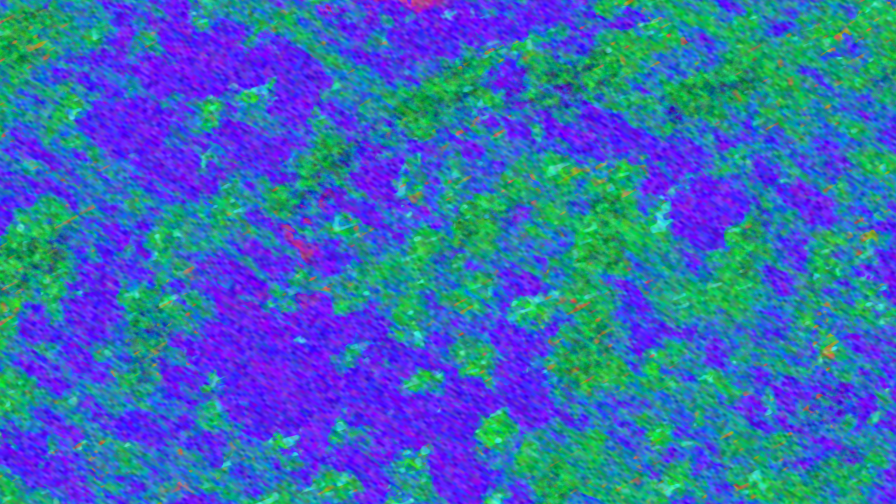
Write a WebGL 2 fragment shader that draws this texture map.

```glsl
#version 300 es
precision highp float;
// Irregular relief map: violet valleys streaked down to the right, crossed by
// ragged green ridges and small bright clumps. A sum of stretched noise and
// scattered lopsided ellipses is equalised to 0..1 and coloured by a ramp.

#define FLOW_ANGLE -0.56
#define RIDGE_ANGLE 0.80
#define RIDGE_CELLS 3.5
#define CLUMP_CELLS 7.5
#define CRUMB_CELLS 14.0
#define RAGGEDNESS 0.028
#define STREAK_GAIN 0.50
#define CRUMBLE_GAIN 0.55
#define GRAIN_GAIN 0.15
#define LEVEL 0.50
#define CONTRAST 3.3
#define SPECK_GAIN 0.75

uniform vec2 u_resolution;
out vec4 fragColor;

const vec3 RAMP[6] = vec3[6](
  vec3(0.38, 0.13, 0.95), vec3(0.23, 0.34, 0.87), vec3(0.14, 0.47, 0.78),
  vec3(0.14, 0.56, 0.64), vec3(0.10, 0.62, 0.48), vec3(0.12, 0.70, 0.33));
const float STOPS[6] = float[6](0.19, 0.335, 0.49, 0.65, 0.81, 0.97);
const vec3 CORAL = vec3(0.90, 0.30, 0.32);
const vec3 AMBER = vec3(0.66, 0.62, 0.16);
const vec3 PALE_CYAN = vec3(0.30, 0.90, 0.86);
const vec3 LIME = vec3(0.14, 0.88, 0.20);

float hash(vec2 p) {
  vec3 q = fract(p.xyx * 0.1031);
  q += dot(q, q.yzx + 33.33);
  return fract((q.x + q.y) * q.z);
}

// Value noise in -1..1
float noise(vec2 p) {
  vec2 i = floor(p), f = fract(p);
  f = f * f * (3.0 - 2.0 * f);
  float low = mix(hash(i), hash(i + vec2(1, 0)), f.x);
  float high = mix(hash(i + vec2(0, 1)), hash(i + vec2(1, 1)), f.x);
  return 2.0 * mix(low, high, f.y) - 1.0;
}

// Coordinates along and across a direction
vec2 axes(vec2 p, float angle) {
  float c = cos(angle), s = sin(angle);
  return vec2(c * p.x + s * p.y, c * p.y - s * p.x);
}

float fbm(vec2 p) {
  float sum = 0.0, gain = 0.6;
  for (int i = 0; i < 4; i++) {
    sum += gain * noise(p);
    p = axes(p, 0.9) * 2.1 + 17.3;
    gain *= 0.6;
  }
  return sum;
}

// Strongest of the scattered ellipses around p: steep above, trailing below
float scatter(vec2 p, vec2 radii, float share, float seed) {
  float best = 0.0;
  for (int k = 0; k < 9; k++) {
    vec2 id = floor(p) + vec2(k % 3 - 1, k / 3 - 1), key = id + seed;
    vec2 centre = id + 0.15 + 0.7 * vec2(hash(key), hash(key + 41.7));
    float turn = RIDGE_ANGLE + 1.0 * (hash(key + 73.1) - 0.5);
    vec2 d = axes(p - centre, turn) / radii;
    d.y *= d.y > 0.0 ? 1.5 : 0.75;
    float strength = step(hash(key + 9.4), share) * (0.5 + 0.5 * hash(key + 27.9));
    best = max(best, strength * exp(-dot(d, d)));
  }
  return best;
}

vec3 ramp(float t) {
  vec3 colour = RAMP[0];
  for (int i = 1; i < 6; i++)
    colour = mix(colour, RAMP[i], smoothstep(STOPS[i - 1], STOPS[i], t));
  return colour;
}

void main() {
  vec2 p = gl_FragCoord.xy / u_resolution.y + 5.0;
  vec2 ragged = p + RAGGEDNESS * vec2(fbm(p * 17.0), fbm(p * 17.0 + 60.0));
  // Relief: valleys, ridges, clumps and crumbs
  vec2 flow = axes(p + 0.5 * (ragged - p), FLOW_ANGLE);
  float valley = 0.6 * noise(flow * vec2(2.0, 9.0)) + 0.45 * noise(flow * vec2(8.0, 34.0));
  float band = noise(axes(ragged, RIDGE_ANGLE) * vec2(1.6, 4.5) + 31.0);
  float ridge = scatter(ragged * RIDGE_CELLS, vec2(0.52, 0.20), 0.6, 3.0);
  float clump = scatter(ragged * CLUMP_CELLS, vec2(0.36, 0.22), 0.75, 57.0);
  float crumb = scatter(ragged * CRUMB_CELLS, vec2(0.36, 0.22), 0.7, 19.0);
  // Fine detail: flow streaks and crumbly grain
  float streak = 0.6 * noise(flow * vec2(14.0, 85.0)) + 0.5 * noise(flow * vec2(36.0, 150.0));
  float crumble = fbm(axes(p, 0.4) * vec2(46.0, 64.0));
  float height = 1.4 * ridge + 1.4 * clump + 0.8 * crumb + valley + 0.25 * band
    + STREAK_GAIN * streak + CRUMBLE_GAIN * crumble * (0.4 + clump + ridge);
  float t = 1.0 / (1.0 + exp(-CONTRAST * (height - LEVEL)));
  vec3 colour = ramp(t);
  // Violet streaks, darker crumbly ridges, lime and cyan clump cores
  colour += vec3(0.15, -0.05, 0.03) * streak * (1.0 - t);
  float core = smoothstep(0.35, 0.8, clump);
  colour = mix(colour, LIME, 0.8 * core * smoothstep(0.0, 0.6, crumble));
  colour *= 1.0 - 0.3 * smoothstep(0.25, 0.7, ridge) * (1.0 - core) * (0.3 - crumble);
  float glint = smoothstep(0.2, 0.8, noise(axes(p, 0.3) * vec2(55.0, 95.0) + 8.0));
  colour = mix(colour, PALE_CYAN, SPECK_GAIN * glint * smoothstep(0.25, 0.6, max(clump, 0.7 * crumb)));
  // Warm specks on the rims and rare coral patches in the valleys
  float speck = noise(axes(p, 0.5) * vec2(48.0, 105.0) + 90.0) + 0.4 * noise(p * 11.0);
  float rim = smoothstep(0.4, 0.65, t) * smoothstep(0.6, 1.1, speck);
  colour = mix(colour, mix(AMBER, CORAL, smoothstep(-0.3, 0.5, streak)), SPECK_GAIN * rim);
  float patchy = smoothstep(0.82, 0.92, noise(ragged * 5.0 + 12.0)) * smoothstep(0.25, 0.1, t);
  colour = mix(colour, CORAL, 0.7 * patchy);
  // Separate grain in each channel
  vec2 g = axes(p, FLOW_ANGLE) * vec2(105.0, 180.0);
  colour += GRAIN_GAIN * vec3(noise(g), noise(g + 37.0), noise(g + 71.0));
  fragColor = vec4(clamp(colour, 0.0, 1.0), 1.0);
}
```
